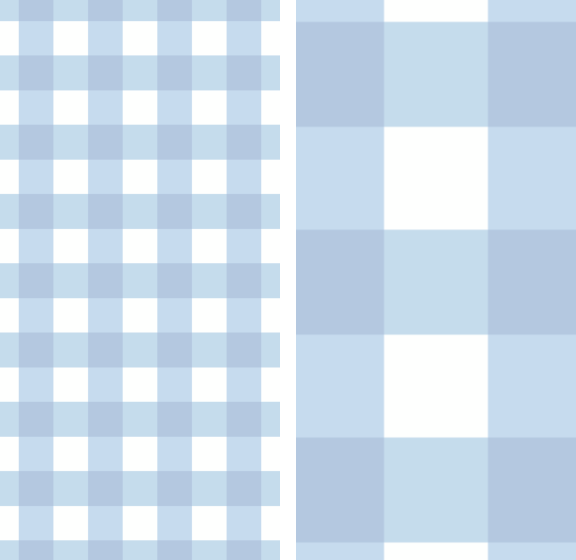
Left: the whole. Right: its middle third, enlarged.
Write a WebGL 1 fragment shader that draws this pattern.

```glsl
precision highp float;

uniform vec2 u_resolution;

// Coverage of evenly spaced bands, with one band centred on the given position
float bandCoverage(float position, float center, float width, float softness) {
    float period = 0.2474;
    float offset = abs(fract((position - center) / period + 0.5) - 0.5) * period;
    return 1.0 - smoothstep(-softness, softness, offset - 0.5 * width);
}

void main() {
    // Both axes are measured in canvas widths so the checks stay square
    vec2 position = gl_FragCoord.xy / u_resolution.x;
    float softness = max(0.0015, 0.75 / u_resolution.x);

    float vertical = bandCoverage(position.x, 0.1289, 0.1237, softness);
    float horizontal = bandCoverage(position.y, 0.0078, 0.125, softness);

    vec3 white = vec3(0.995, 1.0, 0.995);
    vec3 verticalBlue = vec3(0.777, 0.859, 0.934);
    vec3 horizontalBlue = vec3(0.774, 0.862, 0.927);
    vec3 crossingBlue = vec3(0.705, 0.785, 0.88);

    // Weave: single bands are pale, crossings are deeper
    vec3 betweenRows = mix(white, verticalBlue, vertical);
    vec3 alongRows = mix(horizontalBlue, crossingBlue, vertical);
    gl_FragColor = vec4(mix(betweenRows, alongRows, horizontal), 1.0);
}
```
